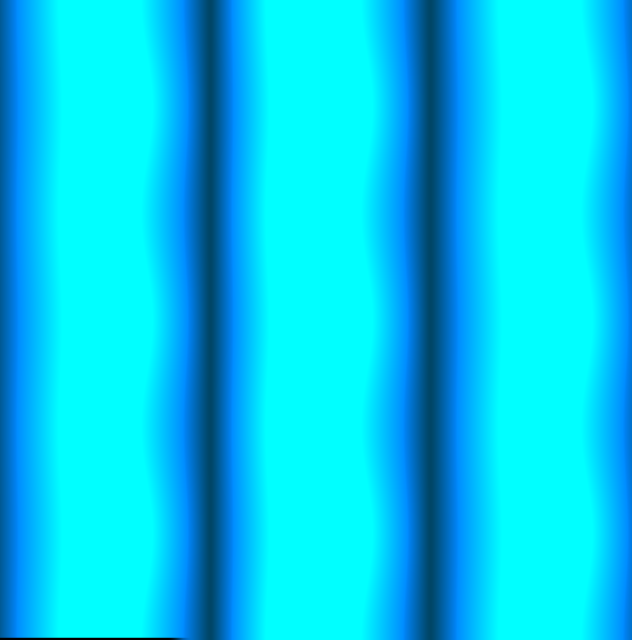
This background is drawn by a Shadertoy shader. Its source:

```glsl
// Three glowing cyan columns parted by deep blue shadow bands.
// Each pixel measures its distance to the nearest band, scaled by a band width
// that alternates sideways and swells in slow waves, then maps it to a ramp.

#define PERIOD 0.348       // band spacing across the canvas
#define FIRST_BAND 0.333   // centre of the first full band
#define SHADOW_REACH 0.11  // shadow to blue, in periods
#define GLOW_START 0.10    // blue to cyan begins, in periods
#define GLOW_END 0.285     // full cyan, in periods
#define WAVES 3.0          // swells down the canvas
#define SWELL 0.09         // strength of the swells
#define SKEW 0.10          // alternating width of the right flank
#define STRIP_HEIGHT 0.0035
#define STRIP_END 0.285

const float TAU = 6.2831853;
const vec3 SHADOW = vec3(0.0, 0.26, 0.37);
const vec3 BLUE = vec3(0.0, 0.53, 1.0);
const vec3 CYAN = vec3(0.0, 1.0, 1.0);

// Distance from the nearest band centre, with uneven, wavy flanks
float bandDistance(vec2 uv) {
    float x = (uv.x - FIRST_BAND) / PERIOD;
    float band = floor(x + 0.5);
    float offset = x - band;
    float wave = cos(TAU * WAVES * uv.y);
    float alternate = cos(0.5 * TAU * band);
    float leftWidth = 1.0 + SWELL * wave;
    float rightWidth = 1.0 - SKEW * alternate - 0.3 * SWELL * wave;
    // Band 0 is the first full band: narrow on its right flank
    float width = offset < 0.0 ? leftWidth : rightWidth;
    float d = abs(offset) / width;
    return sqrt(d * d + 0.0001) - 0.005; // round off the crease
}

// Dark shadow, saturated blue, then clear cyan
vec3 columnColor(float d) {
    vec3 color = mix(SHADOW, BLUE, clamp(d / SHADOW_REACH, 0.0, 1.0));
    float glow = clamp((d - GLOW_START) / (GLOW_END - GLOW_START), 0.0, 1.0);
    return mix(color, CYAN, glow);
}

void mainImage(out vec4 fragColor, in vec2 fragCoord) {
    vec2 uv = fragCoord / iResolution.xy;
    vec3 color = columnColor(bandDistance(uv));

    // Thin black strip under the first column, fading into the shadow
    float aa = 0.7 / iResolution.y;
    float strip = 1.0 - smoothstep(STRIP_HEIGHT - aa, STRIP_HEIGHT + aa, uv.y);
    strip *= 1.0 - smoothstep(STRIP_END - 0.02, STRIP_END + 0.02, uv.x);
    color *= 1.0 - strip;

    fragColor = vec4(color, 1.0);
}
```
